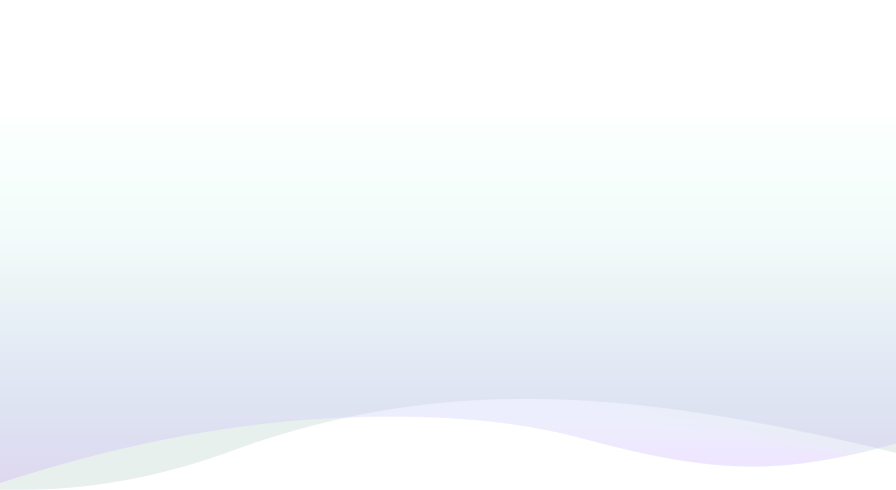
Reproduce this background procedurally as a Shadertoy shader.

```glsl
// Pale sky gradient from white through mint to lavender, above two translucent waves.

// Sky stops: rgb, height from the bottom edge
const int SKY_STOPS = 8;
const vec4 SKY[SKY_STOPS] = vec4[SKY_STOPS](
    vec4(0.875, 0.850, 0.941, 0.015),
    vec4(0.867, 0.873, 0.945, 0.100),
    vec4(0.872, 0.896, 0.951, 0.190),
    vec4(0.898, 0.927, 0.965, 0.310),
    vec4(0.923, 0.957, 0.962, 0.410),
    vec4(0.945, 0.981, 0.977, 0.490),
    vec4(0.967, 0.997, 0.989, 0.630),
    vec4(0.982, 1.000, 0.996, 0.748));
const vec3 WHITE = vec3(1.0);
const float WHITE_START = 0.748;
const float WHITE_FULL = 0.765;

// Wave fills
const vec3 MINT_FILL = vec3(0.910, 0.941, 0.933);
const vec3 LILAC_LOW = vec3(0.935, 0.902, 0.996);
const vec3 LILAC_HIGH = vec3(0.927, 0.933, 0.992);
const vec3 LILAC_FAR = vec3(0.912, 0.932, 0.965);

// Wave knots: position, height, slope
const vec3 MINT_KNOTS[5] = vec3[5](
    vec3(0.000, 0.014, 0.60), vec3(0.436, 0.150, 0.00),
    vec3(0.651, 0.105, -0.49), vec3(0.840, 0.048, 0.00),
    vec3(1.000, 0.095, 0.51));
const vec3 LILAC_KNOTS[5] = vec3[5](
    vec3(0.000, 0.001, 0.00), vec3(0.026, 0.001, 0.00),
    vec3(0.260, 0.081, 0.67), vec3(0.586, 0.186, 0.00),
    vec3(1.000, 0.076, -0.44));

// Cubic Hermite curve through the knots
float waveHeight(vec3 knots[5], float x) {
    float height = knots[0].y;
    for (int i = 0; i < 4; i++) {
        vec3 a = knots[i], b = knots[i + 1];
        if (x < a.x) break;
        float span = b.x - a.x;
        float t = clamp((x - a.x) / span, 0.0, 1.0);
        float bend = span * t * (1.0 - t) * (a.z * (1.0 - t) - b.z * t);
        height = mix(a.y, b.y, t * t * (3.0 - 2.0 * t)) + bend;
    }
    return height;
}

// Antialiased coverage of the area below a wave
float below(float height, float y, float pixel) {
    return 1.0 - smoothstep(-pixel, pixel, y - height);
}

vec3 skyColor(float y) {
    vec3 color = SKY[0].rgb;
    for (int i = 1; i < SKY_STOPS; i++) {
        float t = clamp((y - SKY[i - 1].w) / (SKY[i].w - SKY[i - 1].w), 0.0, 1.0);
        color = mix(color, SKY[i].rgb, t);
    }
    return mix(color, WHITE, smoothstep(WHITE_START, WHITE_FULL, y));
}

void mainImage(out vec4 fragColor, in vec2 fragCoord) {
    vec2 uv = fragCoord / iResolution.xy;
    float pixel = 0.75 / iResolution.y;

    float mint = below(waveHeight(MINT_KNOTS, uv.x), uv.y, pixel);
    float lilac = below(waveHeight(LILAC_KNOTS, uv.x), uv.y, pixel);

    // Lilac turns pinker downward and fades along its upper right edge
    vec3 lilacFill = mix(LILAC_LOW, LILAC_HIGH, smoothstep(0.045, 0.150, uv.y));
    float edgeDepth = waveHeight(LILAC_KNOTS, uv.x) - uv.y;
    float fade = smoothstep(0.55, 0.95, uv.x) * (1.0 - smoothstep(0.0, 0.045, edgeDepth));
    lilacFill = mix(lilacFill, LILAC_FAR, fade);

    // Single layers are tinted, their overlap is white
    vec3 color = skyColor(uv.y);
    color = mix(color, MINT_FILL, mint * (1.0 - lilac));
    color = mix(color, lilacFill, lilac * (1.0 - mint));
    color = mix(color, WHITE, mint * lilac);
    fragColor = vec4(color, 1.0);
}
```
